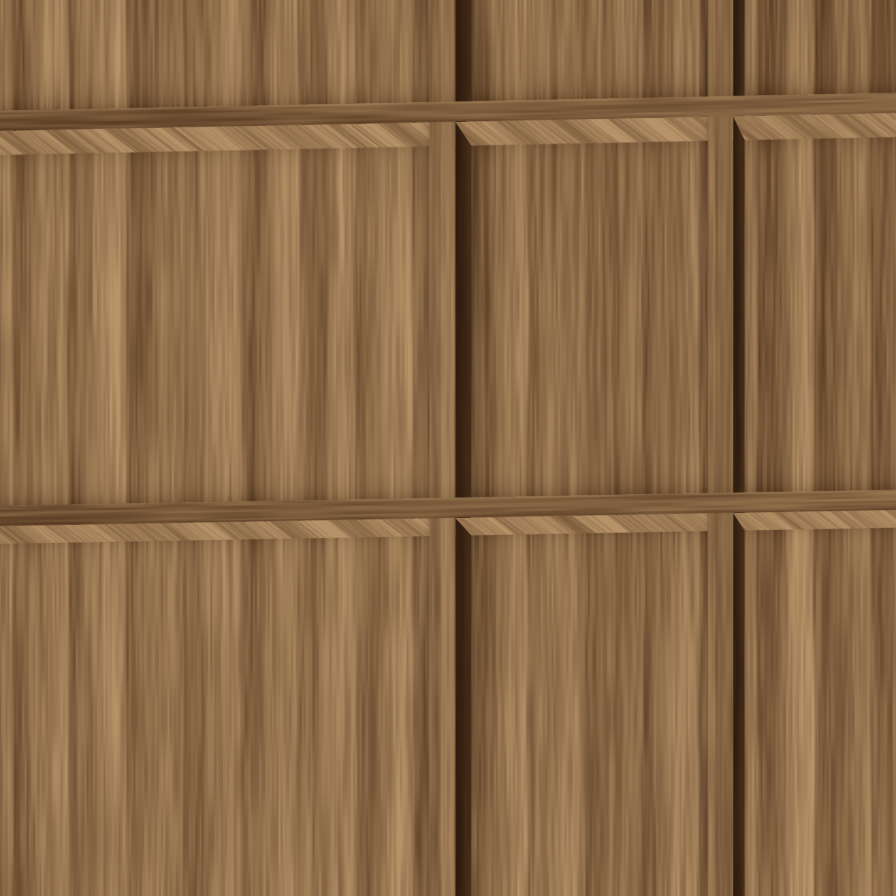
A three.js fragment shader for this texture:

```glsl
varying vec2 vUv;

const vec3 WOOD_DARK = vec3(0.41, 0.29, 0.18);
const vec3 WOOD_LIGHT = vec3(0.68, 0.54, 0.38);
const vec3 REVEAL_DARK = vec3(0.17, 0.10, 0.05);
const vec3 REVEAL_LIGHT = vec3(0.29, 0.19, 0.10);
const float SOFT = 0.0012;
const float PLANK_WIDTH = 0.064;
const float RAIL_HEIGHT = 0.0225;

float hash(vec2 p) {
  return fract(sin(dot(p, vec2(127.1, 311.7))) * 43758.5453);
}

float noise(vec2 p) {
  vec2 cell = floor(p);
  vec2 f = fract(p);
  f = f * f * (3.0 - 2.0 * f);
  return mix(mix(hash(cell), hash(cell + vec2(1.0, 0.0)), f.x),
             mix(hash(cell + vec2(0.0, 1.0)), hash(cell + 1.0), f.x), f.y);
}

float band(float from, float to, float x) {
  return smoothstep(from - SOFT, from + SOFT, x) * (1.0 - smoothstep(to - SOFT, to + SOFT, x));
}

// Fine streaks: x runs across the fibres, y along them
float fibres(vec2 p) {
  return 0.45 * (noise(p * vec2(45.0, 1.5)) - 0.5)
       + 0.36 * (noise(p * vec2(160.0, 5.0)) - 0.5)
       + 0.44 * (noise(p * vec2(420.0, 15.0)) - 0.5);
}

// Veneer strips that brighten to the right and drop at each seam
float strips(vec2 p) {
  float wobble = 0.003 * (noise(p * vec2(18.0, 6.0)) - 0.5);
  float s = (p.x + wobble) / PLANK_WIDTH + 0.766;
  float f = fract(s);
  float ramp = smoothstep(0.0, 0.85, f) * (1.0 - smoothstep(0.93, 1.0, f));
  return (ramp - 0.5) * mix(0.25, 0.65, hash(vec2(floor(s), 4.0)));
}

vec3 wood(float tone) {
  return mix(WOOD_DARK, WOOD_LIGHT, clamp(tone, -0.3, 1.15));
}

// Lower edge of a rail, climbing slightly to the right
float railBase(float i, float x) {
  return mix(0.413, 0.854, i) + mix(0.018, 0.020, i) * x;
}

float panelTone(vec2 p) {
  return 0.6 + strips(p) + fibres(p) - 0.13 * p.x + 0.12 * (0.5 - p.y);
}

float bevelTone(vec2 p) {
  vec2 slanted = vec2(p.x + 1.3 * p.y, p.y - 0.6 * p.x);
  return 0.78 + 0.8 * strips(slanted) + 0.9 * fibres(slanted);
}

void main() {
  vec2 p = vUv;

  // Depth below the nearest rail, in bevel heights, and shadow above each rail
  float depth = 100.0;
  float shadow = 0.0;
  for (int k = 0; k < 2; k++) {
    float i = float(k);
    float below = railBase(i, p.x) - p.y;
    float above = -below - RAIL_HEIGHT;
    if (below > 0.0) depth = min(depth, below / mix(0.020, 0.027, i));
    if (above > 0.0) shadow = max(shadow, exp(-above / 0.012));
  }

  // Panels and slanted bevels under the rails
  float underBevel = exp(-max(depth - 1.0, 0.0) * 2.5);
  vec3 color = wood(panelTone(p) - 0.42 * shadow - 0.22 * underBevel);
  float bevel = 1.0 - smoothstep(0.95, 1.05, depth);
  color = mix(color, wood(bevelTone(p)), bevel);

  // Stiles with a dark mitred reveal on the right
  for (int k = 0; k < 2; k++) {
    float i = float(k);
    float left = 0.479 + 0.311 * i;
    float right = 0.508 + 0.310 * i;
    float width = right - left;
    float reveal = mix(0.018, 0.013, i);

    float side = p.x - right;
    color *= 1.0 - 0.2 * step(0.0, side) * exp(-max(side - reveal, 0.0) / 0.004) * (1.0 - bevel);
    color *= 1.0 - 0.15 * step(p.x, left) * exp(-max(left - p.x, 0.0) / 0.004);

    float cut = reveal * clamp(depth, 0.0, 1.0);
    float streak = noise(p * vec2(300.0, 12.0));
    vec3 revealColor = mix(REVEAL_DARK, REVEAL_LIGHT,
                           0.6 * smoothstep(0.2, 1.0, side / reveal) + 0.35 * streak);
    color = mix(color, revealColor, band(right, right + cut, p.x));

    float lit = band(left + mix(0.45, 0.0, i) * width, left + mix(0.95, 0.3, i) * width, p.x);
    float stileTone = 0.36 + 0.32 * lit + 0.7 * fibres(p + vec2(3.1 + i, 0.0)) - 0.2 * shadow;
    color = mix(color, wood(stileTone), band(left, right, p.x));
  }

  // Rails with grain along their length
  for (int k = 0; k < 2; k++) {
    float i = float(k);
    float h = p.y - railBase(i, p.x);
    float railTone = 0.27 + fibres(vec2(h + 1.7 + i, p.x));
    railTone += 0.18 * smoothstep(0.7, 1.0, h / RAIL_HEIGHT);
    railTone -= 0.2 * (1.0 - smoothstep(0.0, 0.2, h / RAIL_HEIGHT));
    color = mix(color, wood(railTone), band(0.0, RAIL_HEIGHT, h));
  }

  gl_FragColor = vec4(color, 1.0);
}
```
